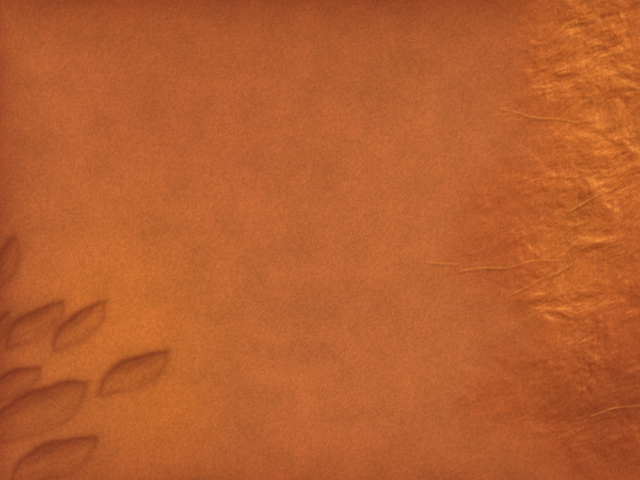
A Shadertoy shader for this background:

```glsl
const vec2 CANVAS = vec2(4.0 / 3.0, 1.0);
const vec3 SUEDE = vec3(0.75, 0.405, 0.208);
const vec3 RUST = vec3(0.59, 0.265, 0.14);
const vec3 EMBER = vec3(0.69, 0.32, 0.14);
const vec3 AMBER = vec3(0.79, 0.43, 0.175);
const vec3 GOLD = vec3(0.90, 0.57, 0.24);
const vec3 SHADOW = vec3(0.46, 0.18, 0.10);
const float GRAIN = 0.085;
const float MOTTLE = 0.17;
const float RELIEF = 1.0;
const float LEAF_RATIO = 0.37;
// Centre, half length, angle
const vec4 LEAVES[8] = vec4[8](
    vec4(0.073, 0.323, 0.076, 0.72), vec4(0.166, 0.320, 0.072, 0.78),
    vec4(0.278, 0.222, 0.085, 0.58), vec4(0.010, 0.447, 0.064, 1.30),
    vec4(0.080, 0.143, 0.120, 0.60), vec4(0.112, 0.040, 0.102, 0.55),
    vec4(0.028, 0.200, 0.066, 0.62), vec4(-0.010, 0.310, 0.050, 1.00));
// Start and end of each scratch
const vec4 SCRATCHES[6] = vec4[6](
    vec4(1.035, 0.772, 1.200, 0.745), vec4(0.895, 0.450, 0.955, 0.448),
    vec4(0.960, 0.434, 1.165, 0.460), vec4(1.070, 0.388, 1.190, 0.452),
    vec4(1.190, 0.555, 1.290, 0.622), vec4(1.230, 0.138, 1.335, 0.160));

float hash(vec2 cell) {
    vec3 q = fract(cell.xyx * vec3(0.1031, 0.1030, 0.0973));
    q += dot(q, q.yzx + 33.33);
    return fract((q.x + q.y) * q.z);
}

float noise(vec2 p) {
    vec2 i = floor(p), f = fract(p);
    f = f * f * (3.0 - 2.0 * f);
    return mix(mix(hash(i), hash(i + vec2(1, 0)), f.x),
               mix(hash(i + vec2(0, 1)), hash(i + vec2(1, 1)), f.x), f.y);
}

float fbm(vec2 p) {
    float sum = 0.0, weight = 0.5;
    for (int i = 0; i < 5; i++, weight *= 0.5) {
        sum += weight * noise(p);
        p = mat2(1.6, 1.2, -1.2, 1.6) * p + 7.3;
    }
    return sum;
}

mat2 rotation(float a) { return mat2(cos(a), -sin(a), sin(a), cos(a)); }

vec2 wobble(vec2 p) { return vec2(noise(p), noise(p + 9.0)) - 0.5; }

float blob(vec2 p, vec2 centre, vec2 size) {
    vec2 q = (p - centre) / size;
    return exp(-dot(q, q));
}

float segment(vec2 p, vec2 a, vec2 b) {
    vec2 ab = b - a;
    return length(p - a - ab * clamp(dot(p - a, ab) / dot(ab, ab), 0.0, 1.0));
}

// Pointed lens made of two overlapping circles
float lens(vec2 p, float len, float width) {
    p = abs(p);
    float offset = (len * len - width * width) / (2.0 * width);
    float arc = length(p + vec2(0.0, offset)) - offset - width;
    return p.x > len ? max(arc, length(p - vec2(len, 0.0))) : arc;
}

// Rough stone height, lightly streaked along the rising diagonal
float stone(vec2 p) { return fbm(rotation(0.55) * (p + 0.03 * wobble(p * 15.0)) * vec2(19.0, 31.0)); }

vec3 pressLeaves(vec3 color, vec2 p) {
    vec2 warped = p + 0.007 * wobble(p * 28.0);
    for (int i = 0; i < 8; i++) {
        vec4 leaf = LEAVES[i];
        vec2 q = rotation(leaf.w) * (warped - leaf.xy);
        float width = leaf.z * LEAF_RATIO;
        q.y += width * 0.2 * sin(q.x / leaf.z * 2.5);
        float d = lens(q, leaf.z, width);
        float inside = 1.0 - smoothstep(-0.003, 0.004, d);
        float side = clamp(q.y / width, -1.0, 1.0);
        float veins = noise(q * vec2(35.0, 230.0) + float(i) * 5.0);
        float upper = smoothstep(-0.1, 0.9, side + 0.35 * q.x / leaf.z);
        color = mix(color, SHADOW, inside * (0.14 + 0.36 * upper + 0.14 * veins));
        color = mix(color, SHADOW, (0.26 + 0.14 * side) * exp(-pow(d / 0.006, 2.0)));
        color = mix(color, SHADOW, 0.22 * (1.0 - inside) * exp(-max(d, 0.0) / 0.012));
    }
    return color;
}

void mainImage(out vec4 fragColor, in vec2 fragCoord) {
    vec2 p = fragCoord / iResolution.xy * CANVAS;
    // Broad colour fields and darkened borders
    vec3 color = mix(SUEDE, AMBER, 0.8 * blob(p, vec2(0.25, 0.32), vec2(0.20, 0.22)));
    color = mix(color, AMBER, 0.7 * blob(p, vec2(0.34, 0.11), vec2(0.12, 0.15)));
    color = mix(color, RUST, 0.25 * blob(p, vec2(0.35, 0.76), vec2(0.32, 0.2)));
    float border = max(exp(-p.x / 0.05) * 0.75, exp((p.y - 1.0) / 0.08) * 0.85);
    color = mix(color, RUST, max(border, exp(-p.y / 0.08) * 0.55));

    // Weathered stone on the right
    float edge = 0.93 + 0.5 * pow(p.y - 0.52, 2.0);
    float rough = smoothstep(edge - 0.06, edge + 0.22, p.x + 0.3 * (fbm(p * 7.0) - 0.5));
    float slope = stone(p) - stone(p + vec2(0.003, 0.005));
    float sunlit = min(1.0, blob(p, vec2(1.26, 0.73), vec2(0.16, 0.25))
        + 0.7 * blob(p, vec2(1.18, 0.40), vec2(0.09, 0.16)) + 0.6 * blob(p, vec2(1.16, 0.97), vec2(0.18, 0.12)));
    color = mix(color, EMBER, 0.8 * rough);
    color = mix(color, RUST, 0.75 * rough * blob(p, vec2(1.28, 0.10), vec2(0.26, 0.28)));
    color = mix(color, AMBER, 0.75 * rough * sunlit);
    color += RELIEF * slope * rough * (0.4 + 0.6 * sunlit) * vec3(1.0, 0.75, 0.4);
    color = mix(color, GOLD, 0.65 * smoothstep(0.05, 0.17, slope) * rough * (0.15 + 0.85 * sunlit));

    // Fine scratches with a shaded lower lip
    vec2 bent = p + 0.016 * wobble(p * 18.0);
    for (int i = 0; i < 6; i++) {
        vec4 s = SCRATCHES[i];
        float fade = 0.4 + 0.6 * noise(p * 40.0);
        float lip = segment(bent + vec2(0.0, 0.005), s.xy, s.zw);
        color = mix(color, SHADOW, 0.25 * fade * exp(-pow(lip / 0.003, 2.0)));
        color = mix(color, GOLD, 0.5 * fade * exp(-pow(segment(bent, s.xy, s.zw) / 0.002, 2.0)));
    }
    color = pressLeaves(color, p);

    // Cloudy mottling and short suede fibres
    float cloud = 0.5 * fbm(p * 6.0 + 3.0) + 0.6 * fbm(p * vec2(19.0, 23.0)) - 0.53;
    float fibre = noise(rotation(0.9) * p * vec2(190.0, 360.0)) + noise(p * 330.0 + 17.0) - 1.0;
    color *= 1.0 + MOTTLE * cloud + GRAIN * fibre;
    fragColor = vec4(clamp(color, 0.0, 1.0), 1.0);
}
```
